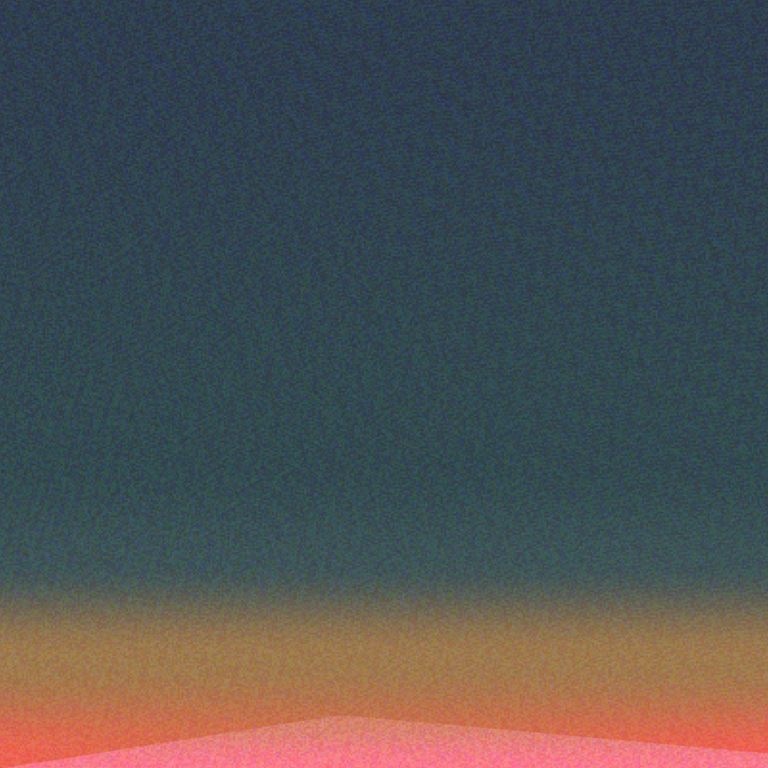
This background is drawn by a Shadertoy shader. Its source:

```glsl
#define GRAIN_CELLS 400.0
#define GRAIN_AMOUNT vec3(0.07, 0.12, 0.15)
#define NIGHT vec3(0.185, 0.245, 0.310)
#define TEAL vec3(0.200, 0.290, 0.315)
#define HAZE vec3(0.245, 0.330, 0.345)
#define OCHRE vec3(0.620, 0.475, 0.305)
#define EMBER vec3(0.860, 0.420, 0.300)
#define HILL_TOP vec3(0.830, 0.510, 0.410)
#define HILL_BASE vec3(0.980, 0.475, 0.550)
#define PEAK vec2(0.443, 0.068)
#define LEFT_SLOPE 0.158
#define RIGHT_SLOPE 0.090

vec3 hash3(vec2 cell) {
    vec3 seed = vec3(dot(cell, vec2(127.1, 311.7)),
                     dot(cell, vec2(269.5, 183.3)),
                     dot(cell, vec2(113.5, 271.9)));
    return fract(sin(seed) * 43758.5);
}

// Smooth noise, independent in each colour channel
vec3 colorNoise(vec2 p) {
    vec2 cell = floor(p);
    vec2 f = fract(p);
    f = f * f * (3.0 - 2.0 * f);
    vec3 low = mix(hash3(cell), hash3(cell + vec2(1.0, 0.0)), f.x);
    vec3 high = mix(hash3(cell + vec2(0.0, 1.0)), hash3(cell + 1.0), f.x);
    return mix(low, high, f.y);
}

vec3 skyColor(vec2 uv) {
    vec3 sky = mix(TEAL, NIGHT, smoothstep(0.38, 1.0, uv.y));
    sky = mix(sky, HAZE, 1.0 - smoothstep(0.25, 0.40, uv.y));
    // Warm band above the horizon
    sky = mix(sky, OCHRE, 1.0 - smoothstep(0.145, 0.268, uv.y));
    sky = mix(sky, EMBER, 1.0 - smoothstep(0.015, 0.140, uv.y));
    // Redder glow towards the lower corners
    float corner = smoothstep(0.15, 0.55, abs(uv.x - PEAK.x));
    float low = 1.0 - smoothstep(0.0, 0.11, uv.y);
    return sky + vec3(0.09, -0.05, 0.02) * corner * low;
}

// Height of the ridge, with a slightly rounded peak
float ridgeHeight(float x) {
    float dx = x - PEAK.x;
    float run = sqrt(dx * dx + 0.00008);
    float bend = 0.5 * (LEFT_SLOPE + RIGHT_SLOPE);
    float lean = 0.5 * (LEFT_SLOPE - RIGHT_SLOPE);
    return PEAK.y + lean * dx - bend * (run - 0.009);
}

void mainImage(out vec4 fragColor, in vec2 fragCoord) {
    vec2 uv = fragCoord / iResolution.xy;
    float pixel = 1.0 / iResolution.y;
    vec3 color = skyColor(uv);

    // Pale hill in the foreground
    float above = uv.y - ridgeHeight(uv.x);
    float hill = 1.0 - smoothstep(-pixel, pixel, above);
    vec3 hillColor = mix(HILL_BASE, HILL_TOP, smoothstep(0.0, PEAK.y, uv.y));
    color = mix(color, hillColor, hill);

    // Film grain, stronger where the ground is bright
    vec3 grain = colorNoise(uv * GRAIN_CELLS) - 0.5;
    color += grain * GRAIN_AMOUNT * mix(1.0, 1.3, hill);

    fragColor = vec4(clamp(color, 0.0, 1.0), 1.0);
}
```
